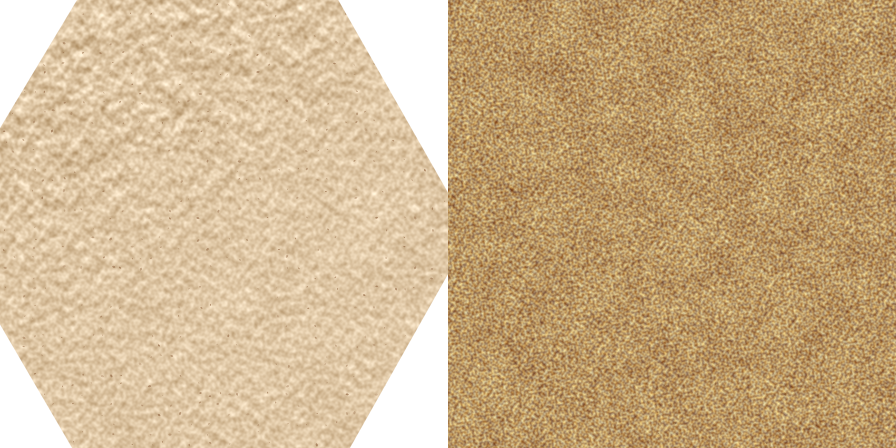
A Shadertoy shader for this texture:

```glsl
const vec3 PALE_SAND = vec3(0.875, 0.781, 0.648);
const vec3 PALE_SHIFT = vec3(0.85, 1.0, 1.15);
const vec3 PALE_SPECK = vec3(0.62, 0.46, 0.32);
const vec3 GOLD_SAND = vec3(0.724, 0.588, 0.392);
const vec3 GOLD_SHIFT = vec3(0.85, 1.08, 0.85);
const vec3 GOLD_TINT = vec3(0.25, -0.10, -0.60);
const vec3 GOLD_SPECK = vec3(0.46, 0.29, 0.16);
const vec3 PAPER = vec3(1.0);

// Frequencies are counted per canvas height
const float PALE_GRAIN_FREQ = 120.0;
const float PALE_CLUMP_FREQ = 62.0;
const float PALE_DENT_FREQ = 25.0;
const float GOLD_GRAIN_FREQ = 168.0;
const float GOLD_CLUMP_FREQ = 92.0;
const float GOLD_MOTTLE_FREQ = 11.0;
const float SPECK_FREQ = 46.0;

const float PALE_GRAIN_GAIN = 0.12;
const float PALE_CLUMP_GAIN = 0.12;
const float PALE_DENT_GAIN = 0.075;
const float GOLD_GRAIN_GAIN = 0.30;
const float GOLD_MOTTLE_GAIN = 0.07;
const float GOLD_TINT_GAIN = 0.24;
const vec2 LIGHT_STEP = vec2(-0.28, 0.30);
const mat2 TURN = mat2(0.80, 0.60, -0.60, 0.80);

vec2 hash2(vec2 p) {
    vec3 q = fract(p.xyx * vec3(0.1031, 0.1030, 0.0973));
    q += dot(q, q.yzx + 33.33);
    return fract((q.xx + q.yz) * q.zy);
}

vec2 gradientAt(vec2 cell) {
    float angle = 6.28318 * hash2(cell).x;
    return vec2(cos(angle), sin(angle));
}

float gradientNoise(vec2 p) {
    vec2 cell = floor(p), f = fract(p);
    vec2 u = f * f * f * (f * (f * 6.0 - 15.0) + 10.0);
    vec2 e = vec2(1.0, 0.0);
    float a = dot(gradientAt(cell), f);
    float b = dot(gradientAt(cell + e.xy), f - e.xy);
    float c = dot(gradientAt(cell + e.yx), f - e.yx);
    float d = dot(gradientAt(cell + e.xx), f - e.xx);
    return mix(mix(a, b, u.x), mix(c, d, u.x), u.y);
}

// Slope of a noise surface towards the light
float relief(vec2 p) {
    return gradientNoise(p - LIGHT_STEP) - gradientNoise(p + LIGHT_STEP);
}

// Coverage of sparse uneven flecks, one candidate per cell
float specks(vec2 p, float share, float pixel) {
    vec2 q = p * SPECK_FREQ;
    vec2 cell = floor(q);
    vec2 center = 0.3 + 0.4 * hash2(cell + 71.0);
    vec2 pick = hash2(cell + 213.0);
    vec2 offset = fract(q) - center;
    vec2 axis = gradientAt(cell + 17.0);
    offset = vec2(dot(offset, axis), 1.5 * dot(offset, vec2(-axis.y, axis.x)));
    float radius = mix(0.06, 0.16, pick.y * pick.y);
    float blur = pixel * SPECK_FREQ;
    float cover = 1.0 - smoothstep(-0.7 * blur, 0.8 * blur, length(offset) - radius);
    return step(pick.x, share) * cover * mix(0.35, 1.0, hash2(cell + 401.0).x);
}

vec3 paleSand(vec2 p, float pixel) {
    vec2 q = TURN * p + 9.0;
    float rough = smoothstep(0.35, 1.0, p.y - 0.6 * p.x + 0.25);
    float tone = PALE_GRAIN_GAIN * gradientNoise(q * PALE_GRAIN_FREQ);
    tone += PALE_CLUMP_GAIN * (0.8 + 0.4 * rough) * relief(q * PALE_CLUMP_FREQ);
    tone += PALE_DENT_GAIN * (0.3 + rough) * relief(q * vec2(1.3, 0.8) * PALE_DENT_FREQ);
    tone += 0.035 * gradientNoise(q * 7.0) - 0.012 * rough;
    tone += 0.05 * gradientNoise(q * 34.0 + 13.0);
    vec3 color = PALE_SAND + tone * PALE_SHIFT;
    return mix(color, PALE_SPECK, 0.8 * specks(p, 0.20, pixel));
}

vec3 goldSand(vec2 p, float pixel) {
    vec2 q = TURN * p + 5.0;
    float grain = gradientNoise(q * GOLD_GRAIN_FREQ);
    grain += 0.6 * gradientNoise(q.yx * GOLD_CLUMP_FREQ + 31.0);
    float mottle = gradientNoise(q * GOLD_MOTTLE_FREQ);
    mottle += 0.7 * gradientNoise(q * GOLD_MOTTLE_FREQ * 2.3);
    float tint = gradientNoise(q * GOLD_GRAIN_FREQ * 0.8 + 57.0);
    float tone = GOLD_GRAIN_GAIN * grain + GOLD_MOTTLE_GAIN * mottle;
    vec3 color = GOLD_SAND + tone * GOLD_SHIFT + GOLD_TINT_GAIN * tint * GOLD_TINT;
    return mix(color, GOLD_SPECK, 0.6 * specks(p, 0.05, pixel));
}

// Signed distance to the line from a to b, positive on its left
float sideOf(vec2 p, vec2 a, vec2 b) {
    vec2 along = normalize(b - a);
    return along.x * (p.y - a.y) - along.y * (p.x - a.x);
}

// Tile with four corners cut off, positive inside
float cutTile(vec2 p) {
    float left = min(sideOf(p, vec2(0.172, 1.0), vec2(0.0, 0.714)),
                     sideOf(p, vec2(0.0, 0.276), vec2(0.161, 0.0)));
    float right = min(sideOf(p, vec2(0.781, 0.0), vec2(1.0, 0.388)),
                      sideOf(p, vec2(1.0, 0.570), vec2(0.755, 1.0)));
    return min(left, right);
}

void mainImage(out vec4 fragColor, in vec2 fragCoord) {
    float pixel = 1.0 / iResolution.y;
    vec2 p = fragCoord * pixel;
    float middle = 0.5 * iResolution.x * pixel;
    float inTile = smoothstep(-0.7 * pixel, 0.7 * pixel, cutTile(p));
    float inGold = smoothstep(-0.5 * pixel, 0.5 * pixel, p.x - middle);
    vec3 color = mix(PAPER, paleSand(p, pixel), inTile);
    color = mix(color, goldSand(p, pixel), inGold);
    fragColor = vec4(clamp(color, 0.0, 1.0), 1.0);
}
```
